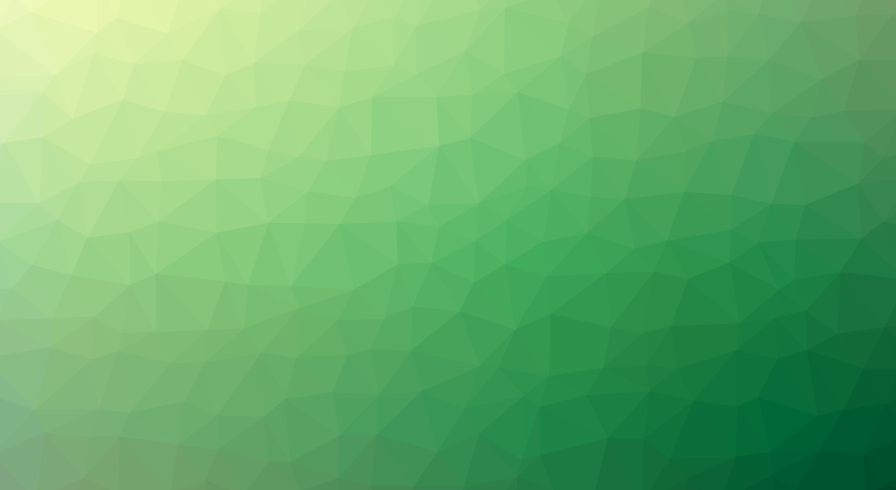
Give the GLSL for this background, as a WebGL 1 fragment shader.

```glsl
precision highp float;

uniform vec2 u_resolution;

const float ROWS = 11.5;   // mesh cells per canvas height
const float JITTER = 0.72; // vertex scatter, in cells

float cross2(vec2 u, vec2 v) {
  return u.x * v.y - u.y * v.x;
}

vec2 hash2(vec2 p) {
  vec2 q = vec2(dot(p, vec2(127.1, 311.7)), dot(p, vec2(269.5, 183.3)));
  return fract(sin(q) * 43758.55);
}

// Scattered vertex of the mesh
vec2 vertex(vec2 id) {
  return id + JITTER * (hash2(id) - 0.5);
}

// Blend towards the next colour at one of eight even steps
vec3 addStop(vec3 base, vec3 next, float t, float index) {
  return mix(base, next, clamp(t * 8.0 - index, 0.0, 1.0));
}

// Ivory through leaf green to deep forest
vec3 greenRamp(float t) {
  vec3 c = vec3(1.0, 1.0, 0.90);
  c = addStop(c, vec3(0.97, 0.99, 0.73), t, 0.0);
  c = addStop(c, vec3(0.85, 0.94, 0.64), t, 1.0);
  c = addStop(c, vec3(0.68, 0.87, 0.56), t, 2.0);
  c = addStop(c, vec3(0.47, 0.78, 0.47), t, 3.0);
  c = addStop(c, vec3(0.25, 0.67, 0.36), t, 4.0);
  c = addStop(c, vec3(0.14, 0.52, 0.26), t, 5.0);
  c = addStop(c, vec3(0.00, 0.41, 0.22), t, 6.0);
  return addStop(c, vec3(0.00, 0.27, 0.16), t, 7.0);
}

// Average of a horizontal and a vertical ramp
vec3 backdrop(vec2 uv) {
  float across = mix(0.05, 1.0, uv.x);
  float down = mix(0.98, 0.22, uv.y);
  return 0.5 * (greenRamp(across) + greenRamp(down));
}

// Signed distance to a line, positive on its left
float edgeDistance(vec2 p, vec2 a, vec2 b) {
  return cross2(b - a, p - a) / max(length(b - a), 0.001);
}

// Flat colour in rgb, premultiplied by the smooth coverage in alpha
vec4 facet(vec2 p, vec2 a, vec2 b, vec2 c, vec2 extent, float pixel) {
  float d = min(edgeDistance(p, a, b), edgeDistance(p, b, c));
  d = min(d, edgeDistance(p, c, a));
  float coverage = clamp(0.5 + d / pixel, 0.0, 1.0);
  return vec4(backdrop((a + b + c) / (3.0 * extent)), 1.0) * coverage;
}

// Split one quad along its Delaunay diagonal
vec4 quadFacets(vec2 p, vec2 id, vec2 extent, float pixel) {
  vec2 a = vertex(id);
  vec2 b = vertex(id + vec2(1.0, 0.0));
  vec2 c = vertex(id + vec2(1.0, 1.0));
  vec2 d = vertex(id + vec2(0.0, 1.0));
  float opposite = cross2(c - b, a - b) * dot(a - d, c - d)
                 + dot(c - b, a - b) * cross2(a - d, c - d);
  if (opposite > 0.0) {
    return facet(p, a, b, c, extent, pixel) + facet(p, a, c, d, extent, pixel);
  }
  return facet(p, a, b, d, extent, pixel) + facet(p, b, c, d, extent, pixel);
}

void main() {
  float pixel = ROWS / u_resolution.y;
  vec2 extent = u_resolution * pixel;
  vec2 p = gl_FragCoord.xy * pixel;

  // Gather the facets of the surrounding cells
  vec4 sum = vec4(backdrop(p / extent), 1.0) * 0.001;
  for (int y = -1; y <= 1; y++) {
    for (int x = -1; x <= 1; x++) {
      vec2 id = floor(p) + vec2(float(x), float(y));
      sum += quadFacets(p, id, extent, pixel);
    }
  }
  gl_FragColor = vec4(sum.rgb / sum.a, 1.0);
}
```
